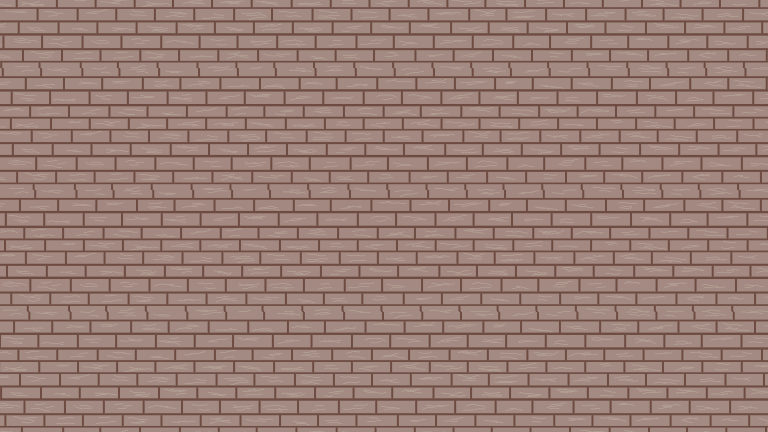
This texture is drawn by a WebGL 2 fragment shader. Its source:

```glsl
#version 300 es
precision highp float;
// Weathered brick wall: a band of nine uneven courses repeats down the canvas,
// sliding a little sideways each time. Joints are jittered per brick, and every
// brick carries a few thin pale scratches drawn as bent strokes.

uniform vec2 u_resolution;
out vec4 fragColor;

const float BANDS = 3.55;        // bands of courses per canvas height
const float BAND_START = 0.283;  // part of a band cut off at the top
const float BAND_SLIDE = 0.15;   // sideways slide per band, in bricks
const float BRICK_WIDTH = 0.3213; // in bands
const int COURSES = 9;

const vec3 BRICK = vec3(0.64, 0.54, 0.51);
const vec3 MORTAR = vec3(0.43, 0.30, 0.26);
const vec3 SCRATCH = vec3(0.75, 0.69, 0.63);

// Bed heights within a band, and the sideways offset of each course in bricks
const float BEDS[10] = float[](0.0, 0.121, 0.224, 0.351, 0.46,
                               0.581, 0.684, 0.783, 0.893, 1.0);
const float OFFSETS[9] = float[](0.126, -0.375, 0.109, -0.332, 0.303,
                                 -0.188, 0.309, -0.143, 0.387);

float hash(vec2 p) {
    return fract(sin(dot(p, vec2(127.1, 311.7))) * 43758.55);
}

// Random value from -1 to 1
float signedHash(vec2 p) {
    return 2.0 * hash(p) - 1.0;
}

// Box-filtered coverage of a line at signed distance d
float lineCover(float d, float halfWidth, float px) {
    return clamp((d + halfWidth) / px + 0.5, 0.0, 1.0)
         - clamp((d - halfWidth) / px + 0.5, 0.0, 1.0);
}

// Bed joints alternate between thick and thin
float bedHalfWidth(int bed) {
    return 0.0083 + 0.0016 * cos(12.566 * float(bed) / float(COURSES));
}

// One bent, slightly wavy stroke; p is measured from the brick centre
float scratchCover(vec2 p, vec2 seed, float px) {
    vec2 centre = vec2(0.05, 0.026) * vec2(signedHash(seed), signedHash(seed + 3.7));
    float halfLength = mix(0.035, 0.095, hash(seed + 7.3));
    float slope = 0.17 * signedHash(seed + 11.9);
    float bend = (hash(seed + 17.1) > 0.85 ? 3.0 : 0.9) * signedHash(seed + 23.3);
    vec2 q = p - centre;
    float wave = 0.0025 * sin(65.0 * q.x + 6.28 * hash(seed + 29.0));
    float d = q.y - slope * q.x - bend * q.x * q.x - wave;
    float ends = clamp((halfLength - abs(q.x)) / px + 0.5, 0.0, 1.0);
    float steepness = slope + 2.0 * bend * q.x;
    return ends * lineCover(d / sqrt(1.0 + steepness * steepness), 0.0026, px);
}

void main() {
    vec2 uv = gl_FragCoord.xy / u_resolution.y;
    float aspect = u_resolution.x / u_resolution.y;
    float px = BANDS / u_resolution.y;
    float x = (uv.x - 0.5 * aspect) * BANDS;
    float down = (1.0 - uv.y) * BANDS - BAND_START;
    float band = floor(down);
    float y = down - band;

    // Find the course that holds this point
    int course = 0;
    for (int i = 1; i < COURSES; i++) {
        if (y >= BEDS[i]) course = i;
    }
    float top = BEDS[course];
    float bottom = BEDS[course + 1];
    float row = float(course);

    // Bed joints above and below
    float mortar = max(lineCover(y - top, bedHalfWidth(course), px),
                       lineCover(bottom - y, bedHalfWidth(course + 1), px));

    // Upright joints, with a broken step in the third course
    float u = x / BRICK_WIDTH - OFFSETS[course] - BAND_SLIDE * (1.0 - band);
    float joint = floor(u + 0.5);
    float depth = (y - top) / (bottom - top);
    float jog = course == 2 ? 0.04 * (1.0 - smoothstep(0.38, 0.46, depth)) : 0.0;
    float jitter = 0.03 * signedHash(vec2(joint, row + 41.0));
    float side = (u - joint - jitter + jog) * BRICK_WIDTH;
    mortar = max(mortar, lineCover(side, 0.0083, px));

    // Scratches repeat with the bands
    float brick = floor(u);
    vec2 local = vec2((u - brick - 0.5) * BRICK_WIDTH, y - 0.5 * (top + bottom));
    float scratches = 0.0;
    for (int i = 0; i < 3; i++) {
        vec2 seed = vec2(brick + 0.37 * float(i), row + 5.3 * float(i));
        float present = i < 2 ? 1.0 : step(0.55, hash(seed + 53.0));
        scratches = max(scratches, present * scratchCover(local, seed, px));
    }

    // Faint drift of tint down the wall
    vec3 color = BRICK + vec3(0.0, 0.005, 0.006) * sin(6.28 * uv.y + 1.2);
    color = mix(color, SCRATCH, 0.75 * scratches);
    color = mix(color, MORTAR, mortar);
    fragColor = vec4(color, 1.0);
}
```
